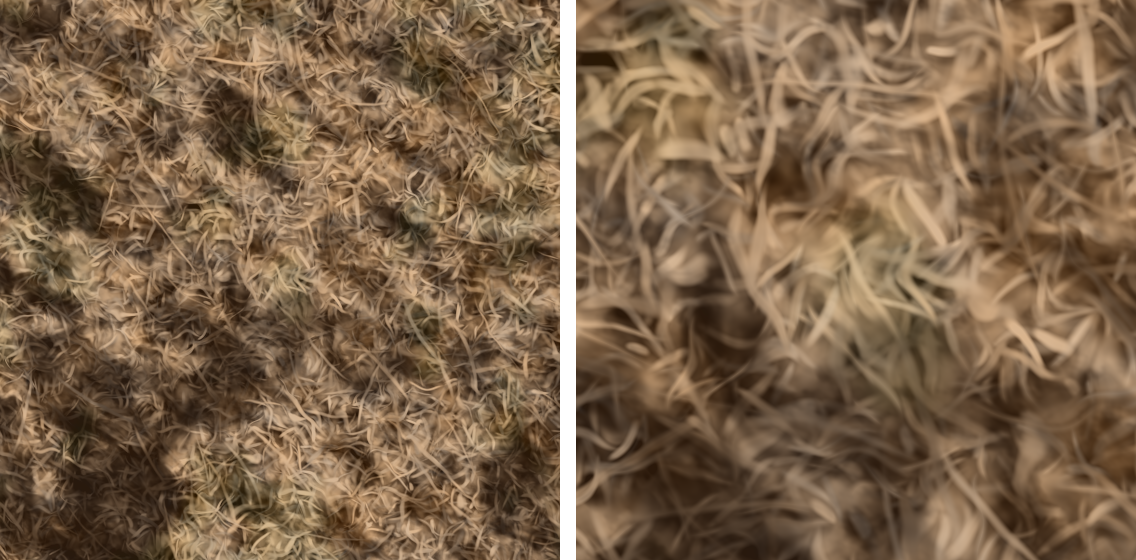
Left: the whole. Right: its middle third, enlarged.
This texture is drawn by a Shadertoy shader. Its source:

```glsl
// Matted dry grass: layers of short curled blades and a few long stalks over
// dark soil. Each layer is a jittered grid of tapered arcs with soft shadows;
// broad diagonal noise opens shaded hollows, and a tone ramp gives the browns.

float hash(vec2 p) {
    return fract(sin(dot(p, vec2(127.1, 311.7))) * 43758.5453);
}

float noise(vec2 p) {
    vec2 i = floor(p), f = fract(p);
    f = f * f * (3.0 - 2.0 * f);
    return mix(mix(hash(i), hash(i + vec2(1, 0)), f.x),
               mix(hash(i + vec2(0, 1)), hash(i + vec2(1, 1)), f.x), f.y);
}

float fbm(vec2 p) {
    float sum = 0.0, amp = 0.533;
    for (int i = 0; i < 4; i++) {
        sum += amp * noise(p);
        p = mat2(1.6, 1.2, -1.2, 1.6) * p + 7.3;
        amp *= 0.5;
    }
    return sum;
}

mat2 rotation(float a) {
    float c = cos(a), s = sin(a);
    return mat2(c, -s, s, c);
}

// Paints one grid of blades; x of paint is tone, y is warmth.
// halfLength is in cells, halfWidth in canvas units.
void drawBlades(inout vec2 paint, vec2 p, float cells, float seed,
                float halfLength, float halfWidth, float spread, float density) {
    vec2 grid = p * cells + seed * vec2(3.17, 5.71);
    vec2 home = floor(grid);
    float soft = 0.0021 * cells;
    for (int y = -1; y <= 1; y++)
    for (int x = -1; x <= 1; x++) {
        vec2 cell = home + vec2(x, y);
        vec2 key = cell + seed * 17.3;
        if (hash(key + 4.4) > density) continue;

        // Blade frame: neighbours share a rough lean
        vec2 q = grid - cell - vec2(hash(key), hash(key + 9.2));
        float lean = -0.8 + 1.8 * (noise(cell / cells * 6.0) - 0.5);
        q = rotation(lean + spread * (hash(key + 21.6) - 0.5)) * q;

        // Bent and tapered body
        float bend = 1.1 * (hash(key + 33.1) - 0.5) * min(1.0, spread * 0.4);
        float reach = halfLength * mix(0.3, 1.0, hash(key + 47.8));
        float along = abs(q.x) / reach;
        float offset = (q.y - bend * (q.x * q.x - 0.1)) / sqrt(1.0 + 4.0 * bend * bend * q.x * q.x);
        float width = halfWidth * cells * mix(0.5, 1.4, hash(key + 58.3)) * (1.0 - 0.6 * along * along);
        float ends = 1.0 - smoothstep(0.5, 1.0, along);

        // Soft shadow beside the blade, then the blade itself
        float shadow = ends * (1.0 - smoothstep(0.0, 3.0 * soft, abs(offset + 1.5 * width) - width));
        paint.x *= 1.0 - 0.2 * shadow;
        float body = ends * (1.0 - smoothstep(-soft, soft, abs(offset) - width));
        float opacity = mix(0.35, 0.95, hash(key + 82.7));
        float tone = mix(0.45, 0.92, hash(key + 63.9));
        paint = mix(paint, vec2(tone, hash(key + 71.5) - 0.5), opacity * body);
    }
}

void mainImage(out vec4 fragColor, in vec2 fragCoord) {
    vec2 p = fragCoord / iResolution.y;

    // Hollows, tufts and small pockets stretched from upper left to lower right
    vec2 slope = rotation(-0.55) * p;
    float light = smoothstep(0.31, 0.56, fbm(slope * vec2(5.0, 9.0) + 0.9 * noise(p * 11.0) + 3.0));
    float tuft = smoothstep(0.3, 0.6, fbm(slope * vec2(15.0, 25.0) + 11.0));
    float pocket = smoothstep(0.32, 0.56, fbm(slope * vec2(32.0, 42.0) + 27.0));

    // Soil and rotted litter
    vec2 paint = vec2(0.08 + 0.6 * fbm(p * 30.0), 0.55);

    // Curled short blades, slightly warped so none is a clean arc
    vec2 warp = vec2(noise(p * 42.0), noise(p * 42.0 + 50.0)) - 0.5;
    vec2 bent = p + 0.013 * warp;
    for (int i = 0; i < 11; i++) {
        float n = float(i);
        vec2 turned = rotation(0.04 * (n - 6.0)) * bent;
        drawBlades(paint, turned, 29.0 - 1.1 * n, n + 1.0, 0.75, 0.0027, 3.2, 0.85);
        // Pockets sink the lower mat under the last blades
        if (i == 6) paint.x *= mix(0.55, 1.08, pocket);
    }

    // Long stalks leaning down to the right
    for (int i = 0; i < 4; i++) {
        float n = float(i);
        drawBlades(paint, p + 0.004 * warp, 6.0 + 1.7 * n, n + 31.0, 0.85, 0.0025, 1.2, 0.55);
    }

    // Mottling, tufts and hollows, a soft shoulder, then contrast
    float tone = paint.x + 0.16 * (noise(p * 100.0) - 0.5);
    tone *= mix(0.52, 1.22, tuft) * mix(0.45, 1.6, light);
    tone = 1.1 * (1.0 - exp(-1.25 * max(tone, 0.0)));
    tone = clamp(0.53 + 1.25 * (tone - 0.47), 0.03, 1.08);

    // Brown to straw ramp with rust, olive and grey drifts
    vec3 color = vec3(0.135, 0.08, 0.04) + tone * vec3(0.66, 0.585, 0.49);
    float warmth = 0.75 * paint.y + 1.8 * (fbm(p * 20.0 + 20.0) - 0.5);
    color += warmth * mix(0.35, 1.0, light) * vec3(0.035, -0.012, -0.06);
    float olive = smoothstep(0.52, 0.75, fbm(p * 8.0 + 40.0));
    color += olive * vec3(-0.02, 0.004, -0.015);

    fragColor = vec4(clamp(color, 0.0, 1.0), 1.0);
}
```
